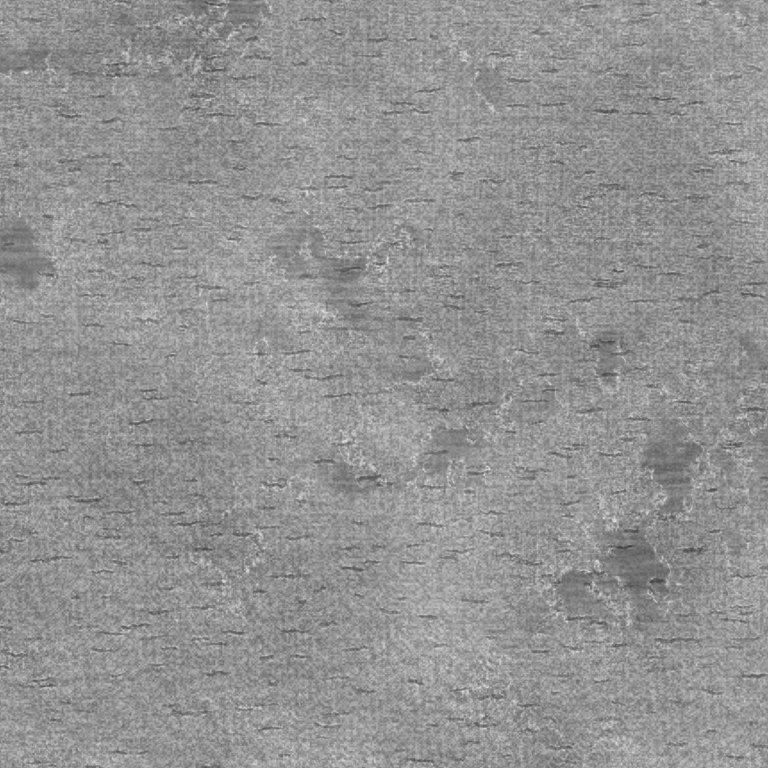
This texture is drawn by a Shadertoy shader. Its source:

```glsl
float hash(vec2 p) {
    return fract(sin(dot(p, vec2(127.1, 311.7))) * 43758.5453);
}

float noise(vec2 p) {
    vec2 i = floor(p), f = fract(p);
    f = f * f * (3.0 - 2.0 * f);
    return mix(mix(hash(i), hash(i + vec2(1, 0)), f.x),
               mix(hash(i + vec2(0, 1)), hash(i + vec2(1, 1)), f.x), f.y);
}

float fbm(vec2 p) {
    float sum = 0.0, amp = 0.5;
    for (int i = 0; i < 5; i++) {
        sum += amp * noise(p);
        p = mat2(1.6, 1.2, -1.2, 1.6) * p + 17.3;
        amp *= 0.5;
    }
    return sum / 0.97;
}

// Short horizontal pores: x = dark slit, y = pale lip around it
vec2 pores(vec2 uv) {
    vec2 grid = vec2(19.0, 62.0), cell = floor(uv * grid), result = vec2(0);
    float wiggle = 0.005 * (noise(uv * vec2(45, 20)) - 0.5)
                 + 0.0035 * (noise(uv * vec2(150, 90)) - 0.5);
    for (int y = -1; y <= 1; y++)
    for (int x = -1; x <= 1; x++) {
        vec2 id = cell + vec2(x, y);
        float kind = hash(id + 5.7);
        vec2 center = (id + vec2(hash(id + 1.3), hash(id + 8.1))) / grid;
        vec2 d = uv - center;
        d.y += wiggle + d.x * 0.16 * (hash(id + 3.9) - 0.5);
        float halfLength = mix(0.007, 0.025, hash(id + 2.6));
        float taper = 1.0 - smoothstep(0.55, 1.0, abs(d.x) / halfLength);
        float thick = mix(0.0009, 0.0021, hash(id + 6.2)) * (0.4 + 0.6 * taper);
        float strength = taper * smoothstep(0.38, 0.8, kind);
        float slit = 1.0 - smoothstep(thick * 0.4, thick + 0.0014, abs(d.y));
        float lip = 1.0 - smoothstep(0.0, 0.0022, abs(abs(d.y + 0.0006) - thick - 0.0018));
        result = max(result, strength * vec2(slit, lip));
    }
    return result;
}

void mainImage(out vec4 fragColor, in vec2 fragCoord) {
    vec2 uv = fragCoord / iResolution.xy;
    vec2 warp = vec2(fbm(uv * 34.0), fbm(uv * 34.0 + 40.0)) - 0.5;
    vec2 p = uv + warp * 0.035;

    // Fine grain and stretched fibres
    float grain = noise(uv * 430.0) - 0.5;
    float coarse = noise(uv * 230.0 + 31.0) - 0.5;
    float fibre = noise(uv * vec2(13, 240) + warp.yx * 2.0) - 0.5;

    // Broad tone with faint upright bands
    float tone = 0.579 + 0.15 * (fbm(uv * vec2(7, 5) + 12.0) - 0.5);
    tone += 0.035 * (noise(uv * vec2(13, 1.5) + 60.0) - 0.5);

    // Peeled areas: soft shade, ragged bare holes and pale flaking rims
    float wear = fbm(uv * vec2(6.5, 7.5) + 3.0 + warp * 0.5);
    float peeled = smoothstep(0.56, 0.74, wear);
    float skin = fbm(p * vec2(24, 17) + 90.0);
    float bare = peeled * smoothstep(0.47, 0.55, skin);
    float rim = 1.0 - smoothstep(0.0, 0.045, abs(skin - 0.46));
    float rimShare = 0.2 + 0.8 * smoothstep(0.5, 0.68, wear);

    // Scattered pale dust
    float dustArea = smoothstep(0.4, 0.65, fbm(p * vec2(11, 14) + 150.0));
    float dust = smoothstep(0.58, 0.85, noise(uv * 390.0 + 71.0)) * dustArea;

    float value = tone - 0.045 * peeled - 0.06 * bare;
    value += (0.19 * grain + 0.1 * coarse) * (1.0 - 0.5 * bare);
    value += fibre * (0.06 + 0.07 * bare);
    value += rim * rimShare * (0.07 + 0.2 * coarse + 0.12 * grain);
    value += 0.085 * dust * (1.0 - bare);

    vec2 pore = pores(uv);
    value += pore.y * (0.035 + 0.12 * grain);
    value -= pore.x * (0.15 + 0.12 * coarse);

    fragColor = vec4(vec3(clamp(value, 0.25, 0.86)), 1.0);
}
```
